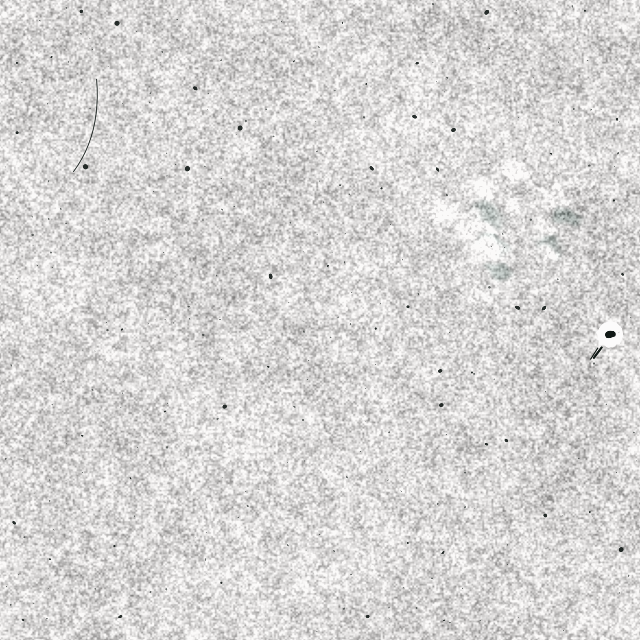
Reproduce this texture procedurally as a three.js fragment shader.

```glsl
// Pale grey speckled paper: two scales of fine grain over faint clouds, dotted
// with scattered dark specks, a cluster of bleached and greenish stains, one
// curved fibre and a dark fleck in a white halo.
varying vec2 vUv;

const vec3 INK = vec3(0.07, 0.10, 0.09);
const vec3 HALO_WHITE = vec3(0.99, 0.985, 0.985);
const vec3 STAIN_TINT = vec3(-0.025, 0.012, 0.004);
const float PAPER_TONE = 0.854;
const float EDGE = 0.0008;
const float GOLDEN_ANGLE = 2.39996;

float hash(vec2 p) {
  vec3 q = fract(p.xyx * 0.1031);
  q += dot(q, q.yzx + 33.33);
  return fract((q.x + q.y) * q.z);
}

vec2 hash2(vec2 p) {
  return vec2(hash(p), hash(p + 57.3));
}

// Value noise centred on zero
float noise(vec2 p) {
  vec2 cell = floor(p);
  vec2 f = fract(p);
  f = f * f * (3.0 - 2.0 * f);
  float low = mix(hash(cell), hash(cell + vec2(1.0, 0.0)), f.x);
  float high = mix(hash(cell + vec2(0.0, 1.0)), hash(cell + 1.0), f.x);
  return mix(low, high, f.y) - 0.5;
}

vec2 rotate(vec2 p, float angle) {
  float c = cos(angle);
  float s = sin(angle);
  return vec2(c * p.x - s * p.y, s * p.x + c * p.y);
}

float segmentDistance(vec2 p, vec2 a, vec2 b) {
  vec2 ab = b - a;
  return length(p - a - ab * clamp(dot(p - a, ab) / dot(ab, ab), 0.0, 1.0));
}

// Coverage of a shape from its signed distance
float fill(float d) {
  return 1.0 - smoothstep(-EDGE, EDGE, d);
}

// One slightly stretched speck in a share of the grid cells
float specks(vec2 p, float cells, float share, float size) {
  vec2 id = floor(p * cells);
  vec2 centre = (id + 0.2 + 0.6 * hash2(id + 11.0)) / cells;
  float pick = hash(id + 91.0);
  float radius = size * mix(0.35, 1.0, pow(hash(id + 23.0), 2.0));
  vec2 q = rotate(p - centre, 6.2832 * hash(id + 37.0));
  q.y *= mix(1.0, 1.8, hash(id + 71.0));
  return fill(length(q) - radius) * step(pick, share);
}

// Soft ragged blobs laid out on a flattened golden spiral
float stains(vec2 p, vec2 centre, vec2 spread, float count, float turn, float size) {
  vec2 ragged = p + 0.016 * vec2(noise(p * 70.0), noise(p * 70.0 + 40.0));
  float cover = 0.0;
  for (int i = 0; i < 9; i++) {
    float k = float(i);
    if (k >= count) break;
    float angle = turn + k * GOLDEN_ANGLE;
    vec2 spot = centre + spread * sqrt((k + 0.5) / count) * vec2(cos(angle), sin(angle));
    float radius = size * mix(0.65, 1.15, hash(vec2(k, turn)));
    vec2 q = rotate(ragged - spot, 0.4) * vec2(0.8, 1.15);
    cover = max(cover, 1.0 - smoothstep(0.3, 1.0, length(q) / radius));
  }
  return cover;
}

// Quadratic curve drawn as short segments
float fibre(vec2 p, vec2 a, vec2 bend, vec2 b, float halfWidth) {
  float d = 1.0;
  vec2 last = a;
  for (int i = 1; i <= 12; i++) {
    float t = float(i) / 12.0;
    vec2 next = mix(mix(a, bend, t), mix(bend, b, t), t);
    d = min(d, segmentDistance(p, last, next));
    last = next;
  }
  return fill(d - halfWidth);
}

void main() {
  vec2 p = vUv;

  // Paper grain, skewed a little towards the dark
  float grain = 0.27 * noise(p * 347.0) + 0.23 * noise(rotate(p, 0.6) * 213.0 + 300.0);
  grain += 0.10 * noise(p * 43.0 + 17.0) + 0.07 * noise(p * 9.0 + 5.0);
  float tone = PAPER_TONE + grain - 0.9 * grain * grain;

  // Bleached and greenish stains
  float bleached = stains(p, vec2(0.79, 0.66), vec2(0.125, 0.075), 9.0, 1.1, 0.028);
  float dirty = stains(p, vec2(0.80, 0.625), vec2(0.11, 0.065), 5.0, 3.6, 0.029);
  dirty *= 1.0 - bleached;
  tone = min(tone + 0.15 * bleached - 0.15 * dirty, 0.985);
  vec3 color = vec3(tone, tone - 0.006, tone - 0.009) + STAIN_TINT * dirty;

  // Scattered specks and the fibre
  float ink = 0.9 * specks(p, 18.0, 0.17, 0.0045);
  ink = max(ink, 0.6 * specks(p + 3.0, 45.0, 0.12, 0.0020));
  ink = max(ink, 0.85 * fibre(p, vec2(0.151, 0.876), vec2(0.158, 0.790), vec2(0.115, 0.732), 0.0008));

  // Fleck in a white halo, with two short strokes below it
  vec2 q = p - vec2(0.953, 0.477);
  float wobble = 0.004 * noise(p * 160.0);
  color = mix(color, HALO_WHITE, fill(length(q) - 0.020 + wobble));
  ink = max(ink, fill(length(q * vec2(0.75, 1.1)) - 0.0065 + wobble));
  ink = max(ink, fill(segmentDistance(q, vec2(-0.025, -0.036), vec2(-0.013, -0.020)) - 0.0017));
  ink = max(ink, fill(segmentDistance(q, vec2(-0.030, -0.038), vec2(-0.019, -0.021)) - 0.0009));

  gl_FragColor = vec4(mix(color, INK, ink), 1.0);
}
```
